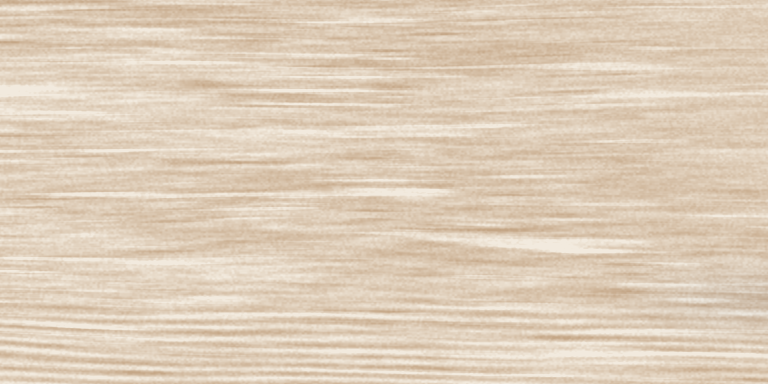
This texture is drawn by a Shadertoy shader. Its source:

```glsl
const vec3 MEAN_COLOR = vec3(0.868, 0.797, 0.713);
const vec3 TONE_STEP = vec3(0.033, 0.049, 0.063);
const vec3 GREY_TINT = vec3(-0.035, -0.022, -0.005);
const vec2 BROAD_FREQ = vec2(1.2, 8.0);
const vec2 BAND_FREQ = vec2(1.8, 30.0);
const vec2 GRAIN_FREQ = vec2(4.0, 85.0);
const vec2 FIBRE_FREQ = vec2(12.0, 150.0);
const vec2 PALE_FREQ = vec2(2.4, 84.0);
const vec2 PALE_FINE_FREQ = vec2(5.0, 120.0);
const vec2 DARK_FREQ = vec2(4.0, 95.0);
const vec2 SPECKLE_FREQ = vec2(150.0, 190.0);
const float RIDGE_COUNT = 38.0;
const float RIDGE_TOP = 0.23;
const float RIDGE_SLOPE = 0.022;
const float WAVINESS = 0.007;
const float TAU = 6.28319;

float hash(vec2 p) {
    vec3 q = fract(vec3(p.xyx) * 0.1031);
    q += dot(q, q.yzx + 33.33);
    return fract((q.x + q.y) * q.z);
}

// One row of smooth values, shifted so that cells never line up
float rowNoise(float x, float row) {
    x += 37.0 * hash(vec2(row, 7.0));
    float cell = floor(x);
    float f = smoothstep(0.0, 1.0, x - cell);
    return mix(hash(vec2(cell, row)), hash(vec2(cell + 1.0, row)), f);
}

// Signed noise in -1..1, blended between neighbouring rows
float fibreNoise(vec2 p, float seed) {
    p += seed * vec2(17.3, 131.7);
    float row = floor(p.y);
    float f = smoothstep(0.0, 1.0, p.y - row);
    return 2.0 * mix(rowNoise(p.x, row), rowNoise(p.x, row + 1.0), f) - 1.0;
}

void mainImage(out vec4 fragColor, in vec2 fragCoord) {
    vec2 p = fragCoord / iResolution.y;
    float across = fragCoord.x / iResolution.x;

    // Bend the grain: gentle waves, and a slope near the lower edge
    float ridgeZone = 1.0 - smoothstep(RIDGE_TOP - 0.07, RIDGE_TOP + 0.02, p.y);
    vec2 g = p;
    g.y += WAVINESS * fibreNoise(p * vec2(1.4, 3.0), 1.0);
    g.y += RIDGE_SLOPE * p.x * (1.0 - smoothstep(0.1, 0.5, p.y));
    g.y -= 0.008 * p.x * smoothstep(0.3, 0.7, p.y);

    // Layers of grain from broad to fine
    float tone = 0.6 * fibreNoise(g * BROAD_FREQ, 2.0);
    tone += 0.6 * fibreNoise(g * BAND_FREQ, 3.0);
    tone += 1.0 * fibreNoise(g * GRAIN_FREQ, 4.0);
    tone += 1.0 * fibreNoise(g * FIBRE_FREQ, 5.0);

    // Thin pale lines and rarer brown pores
    float pale = fibreNoise(g * PALE_FREQ, 6.0);
    float paleFine = fibreNoise(g * PALE_FINE_FREQ, 11.0);
    float pores = fibreNoise(g * DARK_FREQ, 7.0);
    tone += 2.3 * smoothstep(0.4, 0.85, pale);
    tone += 1.0 * smoothstep(0.4, 0.9, paleFine);
    tone -= 1.6 * smoothstep(0.4, 0.95, pores);

    // Regular ridges along the lower edge
    float phase = RIDGE_COUNT * g.y + 0.4 * fibreNoise(g * vec2(1.5, 14.0), 8.0);
    float ridgeFade = 0.9 + 0.5 * fibreNoise(g * vec2(2.2, 30.0), 9.0);
    tone = mix(tone, 0.65 * tone + 0.4, ridgeZone);
    tone += 1.6 * ridgeZone * ridgeFade * sin(TAU * phase);

    // Calmer grain at the upper right, then matte speckle over all
    float calm = smoothstep(0.6, 1.0, across) * smoothstep(0.3, 0.6, p.y);
    tone *= 1.0 - 0.45 * calm;
    tone += 0.7 * fibreNoise(p * SPECKLE_FREQ, 10.0);
    tone += 0.3 * (0.5 - across) * (1.0 - p.y);

    // Colour, with a greyer patch at the lower right
    float grey = smoothstep(0.75, 1.0, across) * exp(-pow((p.y - 0.22) / 0.09, 2.0));
    vec3 color = MEAN_COLOR + TONE_STEP * clamp(tone, -3.0, 2.5);
    color += GREY_TINT * grey;
    fragColor = vec4(clamp(color, 0.0, 1.0), 1.0);
}
```
